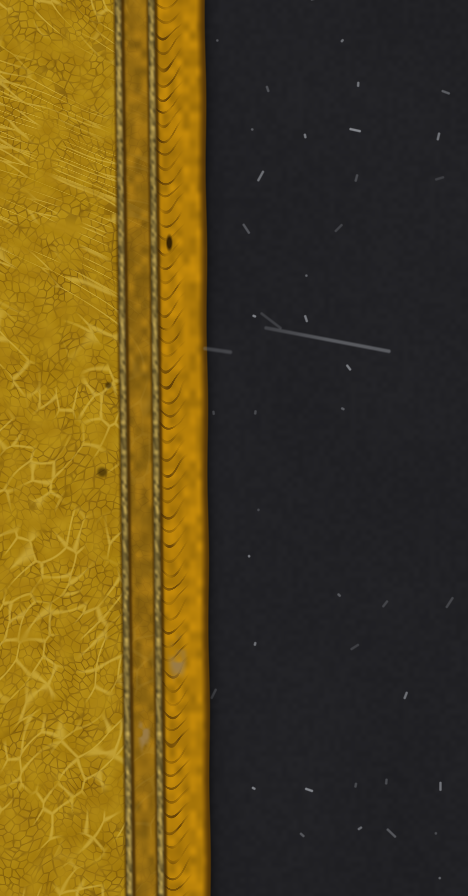
A Shadertoy shader for this texture:

```glsl
// Yellow grained leather with two tooled gilt lines and a rolled edge,
// lying against a dark, dusty, scratched surface. Cellular noise makes the
// grain; distance functions make the lines, stains, specks and scratches.

// Lengths are in canvas heights; x positions lean slightly with y.
const float EDGE_TOP = 0.229, EDGE_LEAN = 0.006;
const float LINE1_TOP = 0.132, LINE1_LEAN = 0.013;
const float LINE2_TOP = 0.169, LINE2_LEAN = 0.011;
const float LINE_HALF = 0.0042;
const vec2 GRAIN_SCALE = vec2(27.0, 50.0);
const float DUST_CELL = 0.052, DUST_AMOUNT = 0.42;
const vec3 LEATHER = vec3(0.69, 0.54, 0.08);
const vec3 LEATHER_LOW = vec3(0.59, 0.43, 0.04);
const vec3 CREASE_LIGHT = vec3(0.80, 0.68, 0.27);
const vec3 CHANNEL = vec3(0.55, 0.39, 0.07);
const vec3 ROLL = vec3(0.71, 0.50, 0.04);
const vec3 BROWN = vec3(0.30, 0.19, 0.03);
const vec3 GILT = vec3(0.62, 0.53, 0.27);
const vec3 WORN = vec3(0.60, 0.48, 0.27);
const vec3 SURFACE = vec3(0.13, 0.13, 0.143);
const vec3 DUST = vec3(0.56, 0.57, 0.59);

vec2 hash2(vec2 p) {
    vec3 q = fract(p.xyx * vec3(0.1031, 0.1030, 0.0973));
    q += dot(q, q.yzx + 33.33);
    return fract((q.xx + q.yz) * q.zy);
}

// Smooth value noise in 0..1.
float noise(vec2 p) {
    vec2 i = floor(p), f = fract(p);
    f = f * f * (3.0 - 2.0 * f);
    float low = mix(hash2(i).x, hash2(i + vec2(1, 0)).x, f.x);
    float high = mix(hash2(i + vec2(0, 1)).x, hash2(i + 1.0).x, f.x);
    return mix(low, high, f.y);
}

// Distances to the nearest and second nearest cell centre.
vec2 cells(vec2 p) {
    vec2 base = floor(p), nearest = vec2(9.0);
    for (int j = -1; j <= 1; j++)
    for (int i = -1; i <= 1; i++) {
        vec2 c = base + vec2(i, j);
        float d = length(c + hash2(c) - p);
        nearest = d < nearest.x ? vec2(d, nearest.x) : vec2(nearest.x, min(nearest.y, d));
    }
    return nearest;
}

float segment(vec2 p, vec2 a, vec2 b) {
    vec2 pa = p - a, ba = b - a;
    return length(pa - ba * clamp(dot(pa, ba) / dot(ba, ba), 0.0, 1.0));
}

float spot(vec2 p, vec2 centre, vec2 radius) {
    return 1.0 - smoothstep(0.4, 1.3, length((p - centre) / radius));
}

// Pebbled hide with light creases running up to the right.
vec3 leather(vec2 p) {
    vec2 w = p + 0.006 * vec2(sin(p.y * 43.0 + p.x * 20.0), sin(p.x * 61.0 + p.y * 9.0));
    float turn = mix(0.95, 1.9, smoothstep(0.55, 1.0, p.y));
    vec2 along = vec2(cos(turn), sin(turn));
    vec2 q = vec2(dot(w, along), dot(w, vec2(-along.y, along.x)));
    vec2 big = cells(q * GRAIN_SCALE), fine = cells(w * 115.0);
    float patchy = noise(p * 38.0 + 7.0);
    float crease = (1.0 - smoothstep(0.02, 0.17, big.y - big.x)) * smoothstep(0.25, 0.7, patchy);
    float pit = (1.0 - smoothstep(0.0, 0.28, fine.y - fine.x)) * noise(p * 55.0);
    vec3 col = mix(LEATHER_LOW, LEATHER, 0.35 + 0.65 * noise(p * 75.0));
    col = mix(col, BROWN, 0.45 * pit);
    col += 0.035 * (0.5 - big.x);
    return mix(col, CREASE_LIGHT, 0.68 * crease);
}

// Tooled groove: gilt core, bright left flank and dark right wall.
vec3 giltLine(vec3 col, vec2 p, float centre, float px) {
    float d = p.x - centre;
    float core = 1.0 - smoothstep(LINE_HALF - px, LINE_HALF + px, abs(d));
    float wall = exp(-pow((d - LINE_HALF * 1.15) / 0.0022, 2.0));
    float rim = exp(-pow((d + LINE_HALF * 1.1) / 0.0016, 2.0));
    float beads = noise(vec2(d * 260.0 + p.y * 60.0, p.y * 210.0));
    vec3 metal = mix(GILT * 0.58, GILT * 1.12, beads);
    metal *= 0.75 + 0.35 * exp(-pow(d / 0.0028, 2.0));
    col = mix(col, metal, core);
    return mix(col, BROWN * 0.85, clamp(0.8 * wall + 0.5 * rim, 0.0, 1.0));
}

vec3 darkSurface(vec2 p, float px) {
    vec3 col = SURFACE + 0.016 * (noise(p * 170.0) - 0.5) + 0.012 * (noise(p * 9.0) - 0.5);
    vec2 id = floor(p / DUST_CELL), rnd = hash2(id + 17.0), kind = hash2(id + 71.0);
    vec2 centre = (id + 0.25 + 0.5 * rnd) * DUST_CELL;
    float angle = 6.283 * kind.x;
    vec2 reach = vec2(cos(angle), sin(angle)) * 0.006 * kind.y * kind.y;
    float speck = 1.0 - smoothstep(0.0004, 0.0012 + px, segment(p, centre - reach, centre + reach));
    col = mix(col, DUST, speck * step(rnd.y, DUST_AMOUNT) * (0.2 + 0.7 * kind.x));
    float scratch = segment(p, vec2(0.297, 0.634), vec2(0.434, 0.608));
    float fade = 0.55 + 0.45 * smoothstep(0.29, 0.38, p.x);
    col = mix(col, DUST, 0.5 * fade * (1.0 - smoothstep(0.0006, 0.0022 + px, scratch)));
    float hair = segment(p, vec2(0.292, 0.650), vec2(0.313, 0.634));
    return mix(col, DUST, 0.25 * (1.0 - smoothstep(0.0003, 0.0015 + px, hair)));
}

void mainImage(out vec4 fragColor, in vec2 fragCoord) {
    float px = 1.0 / iResolution.y;
    vec2 p = fragCoord * px;
    float down = 1.0 - p.y;
    float edge = EDGE_TOP + EDGE_LEAN * down + 0.0006 * sin(p.y * 37.0);
    float line1 = LINE1_TOP + LINE1_LEAN * down, line2 = LINE2_TOP + LINE2_LEAN * down;

    // Hide, channel between the lines, and rolled edge.
    vec3 hide = leather(p);
    float mottle = noise(p * vec2(130.0, 100.0));
    hide = mix(hide, CHANNEL * (0.8 + 0.4 * mottle), 0.8 * smoothstep(line1, line1 + 0.004, p.x));
    vec3 roll = ROLL * (0.86 + 0.24 * mottle);
    float bow = p.y * 62.0 + 0.7 * sin((p.x - line2) * 120.0) + 0.6 * noise(p * 45.0);
    float tick = smoothstep(0.72, 0.95, sin(bow * 6.283)) * noise(p * 90.0 + 3.0);
    tick *= 1.0 - smoothstep(0.018, 0.036, p.x - line2);
    roll = mix(roll, BROWN, 0.85 * tick);
    hide = mix(hide, roll, smoothstep(line2, line2 + 0.004, p.x));
    hide = giltLine(giltLine(hide, p, line1, px), p, line2, px);

    // Stains and worn patches.
    float stain = spot(p, vec2(0.189, 0.729), vec2(0.0035, 0.009));
    stain += 0.6 * spot(p, vec2(0.121, 0.570), vec2(0.004)) + 0.6 * spot(p, vec2(0.114, 0.473), vec2(0.006));
    hide = mix(hide, BROWN * 0.5, min(stain, 0.9));
    float worn = spot(p, vec2(0.198, 0.265), vec2(0.010, 0.024)) + spot(p, vec2(0.161, 0.182), vec2(0.007, 0.022));
    hide = mix(hide, WORN, worn * smoothstep(0.3, 0.7, noise(p * 110.0)));

    // Turn of the edge, then the surface behind it with a contact shadow.
    float inside = edge - p.x;
    hide = mix(hide, BROWN, 0.9 * (1.0 - smoothstep(0.001, 0.011, inside)));
    vec3 back = darkSurface(p, px) * (1.0 - 0.4 * exp(inside / 0.006 * step(inside, 0.0)));
    vec3 col = mix(back, hide, smoothstep(-px, px, inside));
    float smear = segment(p, vec2(0.229, 0.611), vec2(0.257, 0.607));
    col = mix(col, DUST, 0.3 * (1.0 - smoothstep(0.0005, 0.0025 + px, smear)));
    fragColor = vec4(col, 1.0);
}
```
